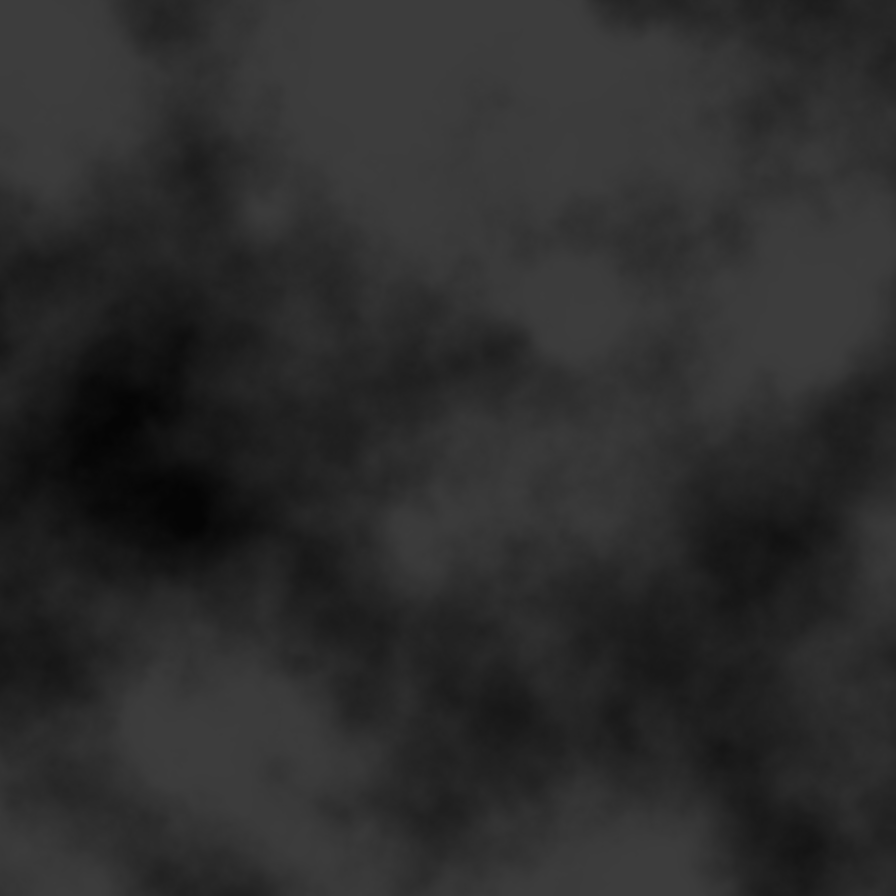
A three.js fragment shader for this texture:

```glsl
// Soft dark smoke: charcoal haze with drifting near-black cloud patches.

#define CELLS 4.4        // largest noise cells across the canvas
#define OCTAVES 7
#define GAIN 0.5         // amplitude kept per octave
#define SEED vec2(17.0, 43.0)
#define MID_GREY 0.183   // brightness at the average density
#define CONTRAST 0.46    // brightness change per unit of noise
#define HAZE_GREY 0.238  // ceiling of the light haze
#define HAZE_KNEE 0.011  // softness of that ceiling
#define BLACK_GREY 0.018 // floor of the darkest patches

varying vec2 vUv;

float hash(vec2 p) {
  vec3 q = fract(vec3(p.xyx) * 0.1031);
  q += dot(q, q.yzx + 33.33);
  return fract((q.x + q.y) * q.z);
}

float valueNoise(vec2 p) {
  vec2 cell = floor(p);
  vec2 f = fract(p);
  vec2 blend = f * f * (3.0 - 2.0 * f);
  float bottom = mix(hash(cell), hash(cell + vec2(1.0, 0.0)), blend.x);
  float top = mix(hash(cell + vec2(0.0, 1.0)), hash(cell + vec2(1.0, 1.0)), blend.x);
  return mix(bottom, top, blend.y);
}

// Layered noise, normalised to 0..1; each octave is turned to hide the grid.
float cloudNoise(vec2 p) {
  mat2 turn = mat2(0.8, 0.6, -0.6, 0.8);
  float sum = 0.0;
  float total = 0.0;
  float amplitude = 1.0;
  for (int i = 0; i < OCTAVES; i++) {
    sum += amplitude * valueNoise(p);
    total += amplitude;
    amplitude *= GAIN;
    p = turn * p * 2.03 + vec2(11.7, 5.3);
  }
  return sum / total;
}

// Smooth upper limit, so bright areas flatten into an even haze.
float softCeiling(float value, float ceiling, float knee) {
  return ceiling - knee * log(1.0 + exp((ceiling - value) / knee));
}

void main() {
  float noise = cloudNoise(vUv * CELLS + SEED);
  float grey = MID_GREY + CONTRAST * (noise - 0.5);
  grey = max(softCeiling(grey, HAZE_GREY, HAZE_KNEE), BLACK_GREY);
  gl_FragColor = vec4(vec3(grey), 1.0);
}
```
